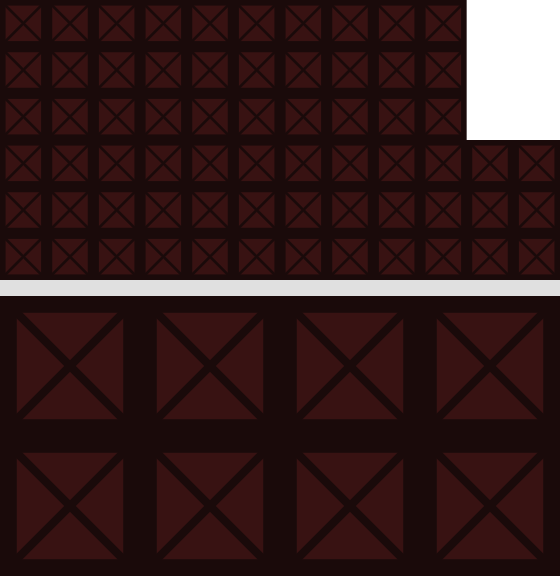
Top: the whole. Bottom: its middle third, enlarged.
This pattern is drawn by a Shadertoy shader. Its source:

```glsl
#define GRID vec2(12.0, 6.0)
#define BLANK_START vec2(10.0, 3.0)
#define PANEL_HALF 0.38
#define CROSS_HALF_WIDTH 0.029
#define GROUND_COLOR vec3(0.10, 0.04, 0.04)
#define PANEL_COLOR vec3(0.22, 0.07, 0.07)
#define BLANK_COLOR vec3(1.0)

// Coverage of a shape from its signed distance, one pixel soft
float coverage(float dist, float pixel) {
    return clamp(0.5 - dist / pixel, 0.0, 1.0);
}

float squareDistance(vec2 p, float halfSize) {
    vec2 d = abs(p) - halfSize;
    return max(d.x, d.y);
}

// Distance to both diagonals at once, by mirror symmetry
float crossDistance(vec2 p, float halfWidth) {
    vec2 q = abs(p);
    return abs(q.x - q.y) * inversesqrt(2.0) - halfWidth;
}

void mainImage(out vec4 fragColor, in vec2 fragCoord) {
    vec2 grid = fragCoord / iResolution.xy * GRID;
    vec2 p = fract(grid) - 0.5;
    float pixel = GRID.y / iResolution.y;

    // Square panel cut by a diagonal cross
    float panel = coverage(squareDistance(p, PANEL_HALF), pixel);
    float cross = coverage(crossDistance(p, CROSS_HALF_WIDTH), pixel);
    vec3 color = mix(GROUND_COLOR, PANEL_COLOR, panel * (1.0 - cross));

    // Empty block in the upper right corner
    vec2 toBlank = BLANK_START - grid;
    float blank = coverage(max(toBlank.x, toBlank.y), pixel);
    color = mix(color, BLANK_COLOR, blank);

    fragColor = vec4(color, 1.0);
}
```
